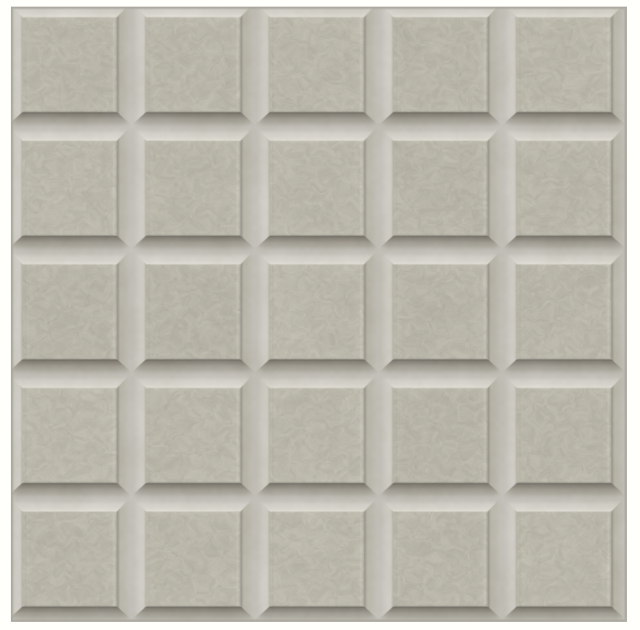
Reproduce this texture procedurally as a Shadertoy shader.

```glsl
// Padded wall panel: a 5 x 5 grid of raised square tiles with bevelled stone-grey edges.

#define TILES 5.0
#define GRID_ORIGIN vec2(0.0124, 0.0165)
#define GRID_SIZE vec2(0.9655, 0.9810)
#define PANEL_MIN vec2(0.0170, 0.0130)
#define PANEL_MAX vec2(0.9795, 0.9895)
#define BEVEL_SIDE 0.117
#define BEVEL_BOTTOM 0.105
#define BEVEL_TOP 0.125
#define GRAIN 0.075
#define MARBLING 0.045

const vec3 WHITE  = vec3(1.00, 1.00, 0.99);
const vec3 FACE   = vec3(0.722, 0.710, 0.662);
const vec3 MID    = vec3(0.755, 0.745, 0.715);
const vec3 LIGHT  = vec3(0.825, 0.815, 0.785);
const vec3 SHADE  = vec3(0.640, 0.625, 0.585);
const vec3 DARK   = vec3(0.530, 0.510, 0.470);

float hash(vec2 p) {
    vec3 q = fract(p.xyx * 0.1031);
    q += dot(q, q.yzx + 33.33);
    return fract((q.x + q.y) * q.z);
}

float noise(vec2 p) {
    vec2 i = floor(p), f = fract(p);
    f = f * f * (3.0 - 2.0 * f);
    return mix(mix(hash(i), hash(i + vec2(1, 0)), f.x),
               mix(hash(i + vec2(0, 1)), hash(i + vec2(1, 1)), f.x), f.y);
}

float fbm(vec2 p) {
    float sum = 0.0, amp = 0.5;
    for (int i = 0; i < 4; i++) {
        sum += amp * noise(p);
        p = p * 2.03 + 17.0;
        amp *= 0.5;
    }
    return sum / 0.9375;
}

// Upright bar, t runs from its left edge (0) to its right edge (1)
vec3 uprightBar(float t) {
    vec3 c = mix(SHADE, FACE, smoothstep(0.0, 0.14, t));
    c = mix(c, MID, smoothstep(0.15, 0.5, t));
    c = mix(c, LIGHT, 0.7 * smoothstep(0.5, 0.85, t));
    return mix(c, FACE, 0.6 * smoothstep(0.9, 1.0, t));
}

// Level bar, t runs from its lit lower edge (0) to its shaded upper edge (1)
vec3 levelBar(float t) {
    vec3 c = mix(LIGHT * 1.03, LIGHT, smoothstep(0.05, 0.2, t));
    c = mix(c, MID, smoothstep(0.18, 0.45, t));
    c = mix(c, SHADE, smoothstep(0.42, 0.75, t));
    c = mix(c, DARK, smoothstep(0.7, 0.95, t));
    return c * (1.0 - 0.07 * smoothstep(0.9, 1.0, t));
}

void mainImage(out vec4 fragColor, in vec2 fragCoord) {
    vec2 uv = fragCoord / iResolution.xy;
    vec2 grid = (uv - GRID_ORIGIN) / GRID_SIZE * TILES;
    vec2 tile = clamp(floor(grid), 0.0, TILES - 1.0);
    vec2 local = grid - tile;
    vec2 joint = local - step(0.5, local);      // offset from the nearest crossing
    float pixel = TILES / min(iResolution.x, iResolution.y);
    float soft = max(0.009, pixel);

    // Depth into the bevel: below 0 on the face, 1 at the grid line
    float bevelY = joint.y > 0.0 ? BEVEL_BOTTOM : BEVEL_TOP;
    vec2 bevel = vec2(BEVEL_SIDE, bevelY);
    vec2 depth = 1.0 - abs(joint) / bevel;
    vec2 outside = depth * bevel;
    float edge = max(outside.x, outside.y);

    // Bars, joined at mitred corners and fading to a pale crossing
    float across = joint.x / (2.0 * BEVEL_SIDE) + 0.5;
    float upward = (joint.y + BEVEL_TOP) / (BEVEL_TOP + BEVEL_BOTTOM);
    float mitre = smoothstep(-0.11, 0.11, depth.x - depth.y);
    vec3 bars = mix(levelBar(upward), uprightBar(across), mitre);
    float crossing = exp(-dot(joint, joint) / 0.0028);
    bars = mix(bars, MID * 1.01, 0.8 * crossing);
    float marble = fbm(grid * vec2(4.0, 3.0) + 5.0) - 0.5;
    bars += MARBLING * marble * vec3(1.0, 1.0, 1.3);
    bars += 0.012 * (noise(grid * 24.0) - 0.5);

    // Tile face with fine crinkled grain and a slight tone per tile
    vec2 warp = vec2(noise(grid * 13.0), noise(grid * 13.0 + 40.0));
    float grain = fbm(grid * vec2(26.0, 32.0) + 2.5 * warp) - 0.5;
    vec3 face = FACE + GRAIN * grain + 0.025 * (fbm(grid * 5.0) - 0.5);
    face += 0.014 * (hash(tile + 3.0) - 0.5);
    face += 0.012 * smoothstep(-0.12, 0.0, edge);

    // Pale seam inside the right side, faint dark seam inside the left
    float seam = exp(-pow((outside.x + 0.025) / 0.010, 2.0));
    face += seam * (joint.x < 0.0 ? 0.025 : -0.018);

    vec3 color = mix(face, bars, smoothstep(-soft, soft, edge));

    // Crease where the face meets its sides and its shaded bottom
    float crease = exp(-pow(edge / 0.011, 2.0));
    float creaseTone = mix(joint.y > 0.0 ? 0.10 : -0.03,
                           joint.x < 0.0 ? 0.07 : 0.03, mitre);
    color *= 1.0 - crease * creaseTone;

    // Panel outline on a white ground
    vec2 inset = min(uv - PANEL_MIN, PANEL_MAX - uv) / GRID_SIZE * TILES;
    float border = min(inset.x, inset.y);
    color = mix(SHADE, color, 0.25 + 0.75 * smoothstep(0.005, 0.03, border));
    color = mix(WHITE, color, smoothstep(-0.5 * soft, 0.5 * soft, border));
    fragColor = vec4(color, 1.0);
}
```
